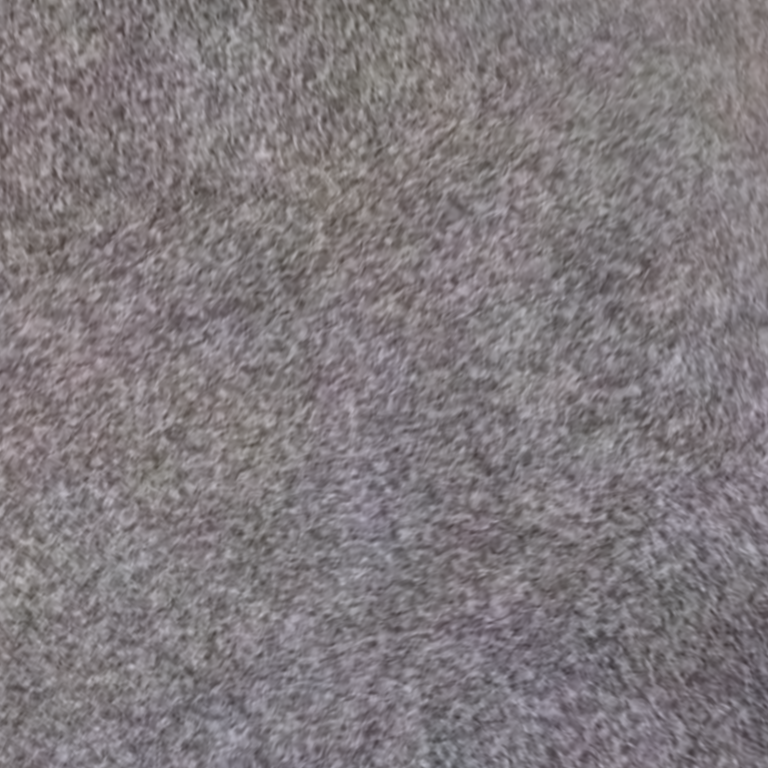
This texture is drawn by a WebGL 2 fragment shader. Its source:

```glsl
#version 300 es
precision highp float;
// Soft brushed grey knit: short fibres whose nap turns across the cloth, with faint ribs.
uniform vec2 u_resolution;
out vec4 fragColor;

float hash(vec2 cell) {
  uvec2 k = uvec2(ivec2(cell) + 32768);
  uint h = k.x * 1597334677u ^ k.y * 3812015801u;
  h = (h ^ (h >> 15)) * 2246822519u;
  h = (h ^ (h >> 13)) * 3266489917u;
  return float((h ^ (h >> 16)) >> 8) / 16777215.0;
}

// Value noise from -1 to 1
float noise(vec2 p) {
  vec2 i = floor(p), f = fract(p);
  f = f * f * (3.0 - 2.0 * f);
  float low = mix(hash(i), hash(i + vec2(1, 0)), f.x);
  float high = mix(hash(i + vec2(0, 1)), hash(i + vec2(1, 1)), f.x);
  return 2.0 * mix(low, high, f.y) - 1.0;
}

vec2 turn(vec2 p, float angle) {
  float c = cos(angle), s = sin(angle);
  return vec2(c * p.x + s * p.y, c * p.y - s * p.x);
}

// Short fibres lying along one direction
float fibres(vec2 p, float angle) {
  vec2 q = turn(p, angle);
  q.y += 0.0025 * noise(p * 60.0 + angle * 9.0);
  float coarse = noise(q * vec2(92.0, 175.0) + angle * 31.0);
  float fine = noise(turn(q, 0.35) * vec2(150.0, 270.0) + angle * 57.0);
  return 0.72 * coarse + 0.52 * fine;
}

// Knit columns running along one direction
float ribs(vec2 p, float angle) {
  float across = turn(p, angle).y + 0.0035 * noise(p * 38.0) + 0.004 * noise(p * 9.0);
  return sin(6.2832 * 88.0 * across) * (0.7 + 0.4 * noise(p * 24.0 + 5.0));
}

// Layered blotches
float mottle(vec2 p) {
  p = turn(p, 0.6);
  return 0.6 * noise(p) + 0.5 * noise(turn(p, 0.8) * 2.1 + 17.0)
       + 0.4 * noise(turn(p, 1.7) * 4.3 + 41.0);
}

void main() {
  vec2 p = gl_FragCoord.xy / u_resolution;
  vec2 bend = p + 0.07 * vec2(noise(p * 5.0), noise(p * 5.0 + 23.0));

  // Regions of the nap: upright, slanting, flat and falling
  float top = smoothstep(0.6, 0.84, bend.y - 0.3 * bend.x + 0.04);
  float side = smoothstep(0.8, 0.98, bend.x) * smoothstep(0.3, 0.55, bend.y);
  float upright = max(top, side);
  float falling = smoothstep(1.4, 1.75, bend.x + 1.0 - bend.y)
                * (1.0 - smoothstep(0.3, 0.45, bend.y));
  float flatNap = 0.9 * exp(-dot((bend - vec2(0.55, 0.26)) * vec2(3.0, 5.0),
                                 (bend - vec2(0.55, 0.26)) * vec2(3.0, 5.0)));
  float corner = 0.7 * (1.0 - smoothstep(0.05, 0.4, bend.x)) * (1.0 - smoothstep(0.3, 0.65, bend.y));
  vec4 nap = vec4(upright, 0.0, flatNap, max(falling, corner));
  nap.y = max(0.15, 1.0 - upright - flatNap - falling);
  nap /= length(nap);

  float grain = nap.x * fibres(p, 1.62) + nap.y * fibres(p, 0.68)
              + nap.z * fibres(p, 0.12) + nap.w * fibres(p, 2.2);
  float knit = top * ribs(p, 1.6) + 0.7 * side * (1.0 - top) * ribs(p, 1.75)
             + 0.6 * falling * ribs(p, 2.15);

  // The cloth softens toward the upper right corner
  float crisp = 1.0 - 0.4 * smoothstep(1.3, 1.9, p.x + p.y);
  float tone = crisp * (0.165 * grain + 0.024 * knit + 0.05 * mottle(p * 15.0));
  tone += 0.025 * mottle(p * 4.0 + 9.0);
  tone += 0.02 * smoothstep(1.2, 1.9, p.x + p.y);
  tone -= 0.07 * smoothstep(0.3, 0.0, length(p - vec2(1.0, 0.08)));
  tone += 0.03 * max(tone, 0.0);

  // Mauve, olive and bluish casts in broad patches
  float mauve = 0.015 * mottle(p * 7.0 + 63.0);
  float cool = 0.014 * mottle(p * 6.0 + 88.0) + 0.05 * tone
             + 0.022 * smoothstep(0.5, 1.3, p.x + 1.0 - p.y) * (1.0 - p.y) - 0.006;
  vec3 color = vec3(0.509, 0.481, 0.493) + tone;
  color += mauve * vec3(0.5, -0.6, 0.4) + cool * vec3(-0.5, 0.0, 1.0);
  fragColor = vec4(clamp(color, 0.0, 1.0), 1.0);
}
```
